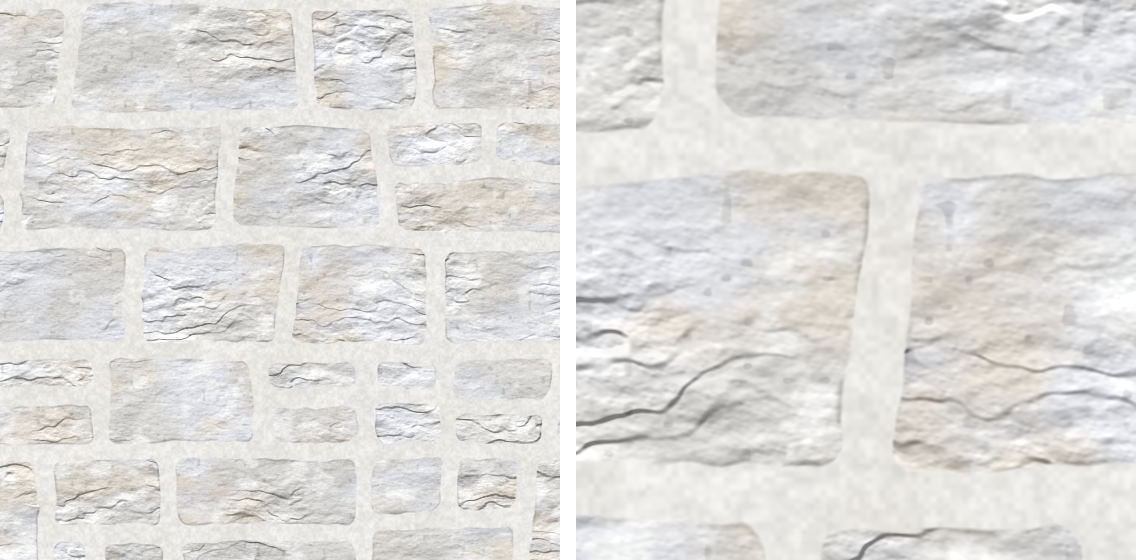
Left, the full canvas; right, a detail of the centre.
Give the GLSL for this texture, as a Shadertoy shader.

```glsl
// Pale, rough-hewn limestone blocks in uneven courses with wide sandy mortar joints.

const float COURSE_HEIGHT = 0.21;
const float BLOCK_WIDTH = 0.31;
const float CORNER_RADIUS = 0.016;

const vec3 STONE_GREY = vec3(0.835, 0.830, 0.820);
const vec3 STONE_BLUE = vec3(0.880, 0.887, 0.908);
const vec3 STONE_TAN = vec3(0.860, 0.828, 0.780);
const vec3 STONE_CHALK = vec3(0.935, 0.935, 0.930);
const vec3 MORTAR = vec3(0.918, 0.911, 0.895);

struct Block { float inset; vec2 id; };

float hash(vec2 p) {
    vec3 q = fract(vec3(p.xyx) * 0.1031);
    q += dot(q, q.yzx + 33.33);
    return fract((q.x + q.y) * q.z);
}

float noise(vec2 p) {
    vec2 i = floor(p), f = fract(p);
    f = f * f * (3.0 - 2.0 * f);
    float low = mix(hash(i), hash(i + vec2(1, 0)), f.x);
    float high = mix(hash(i + vec2(0, 1)), hash(i + vec2(1, 1)), f.x);
    return mix(low, high, f.y);
}

float fbm(vec2 p, int octaves) {
    float sum = 0.0, amplitude = 0.5;
    for (int i = 0; i < octaves; i++) {
        sum += amplitude * noise(p);
        p = mat2(0.96, 0.28, -0.28, 0.96) * p * 2.03 + 17.3;
        amplitude *= 0.5;
    }
    return sum;
}

// Jittered course and joint positions
float courseEdge(float row) {
    return (row - 0.2 + 0.28 * (hash(vec2(row, 71.0)) - 0.5)) * COURSE_HEIGHT;
}

float jointEdge(float column, float row, float y) {
    float jitter = 0.5 * (hash(vec2(column, row + 31.0)) - 0.5);
    float tilt = 0.22 * (hash(vec2(column + 9.0, row + 53.0)) - 0.5);
    float stagger = hash(vec2(row, 13.0));
    return (column + stagger + jitter) * BLOCK_WIDTH + tilt * (y - (row + 0.5) * COURSE_HEIGHT);
}

// Narrows an interval to the side of the cut that holds the position
float splitInterval(float position, float cut, inout float low, inout float high) {
    float side = step(cut, position);
    if (side > 0.5) low = cut;
    else high = cut;
    return side;
}

Block findBlock(vec2 p) {
    float row = floor(p.y / COURSE_HEIGHT);
    row += step(courseEdge(row + 1.0), p.y) - step(p.y, courseEdge(row));
    vec2 low = vec2(0.0, courseEdge(row)), high = vec2(0.0, courseEdge(row + 1.0));

    float column = floor(p.x / BLOCK_WIDTH - hash(vec2(row, 13.0)));
    column += step(jointEdge(column + 1.0, row, p.y), p.x) - step(p.x, jointEdge(column, row, p.y));
    low.x = jointEdge(column, row, p.y);
    high.x = jointEdge(column + 1.0, row, p.y);

    // Some blocks become two thin ones, of which some are halved again
    vec2 id = vec2(column, row) * 4.0;
    if (hash(id + 3.7) > 0.7) {
        float cutY = mix(low.y, high.y, mix(0.42, 0.58, hash(id + 5.1)));
        id.y += splitInterval(p.y, cutY, low.y, high.y);
        if (hash(id + 8.3) > 0.62) {
            float cutX = mix(low.x, high.x, mix(0.4, 0.6, hash(id + 2.9)));
            id.x += splitInterval(p.x, cutX, low.x, high.x);
        }
    }
    float halfJoint = mix(0.013, 0.019, hash(id + 6.4));
    vec2 margin = min(p - low, high - p) - halfJoint;
    return Block(CORNER_RADIUS - length(max(CORNER_RADIUS - margin, 0.0)), id);
}

// Layered ledges with sharp undersides over a grainy surface
float stoneHeight(vec2 p, float ruggedness) {
    float layer = fract(p.y * 27.0 + 4.5 * fbm(p * vec2(9.0, 15.0), 4));
    float ledge = smoothstep(0.0, 0.2, layer) * (1.0 - layer);
    return fbm(p * vec2(17.0, 30.0), 5) * (0.55 + 0.6 * ruggedness) + 0.24 * ruggedness * ledge;
}

vec3 stoneColor(vec2 p) {
    float ruggedness = smoothstep(0.36, 0.72, fbm(p * vec2(7.0, 11.0) + 40.0, 3) * 1.14);
    vec2 towardLight = vec2(-0.0008, 0.002);
    float shade = stoneHeight(p, ruggedness) - stoneHeight(p + towardLight, ruggedness);
    shade *= shade < 0.0 ? 2.7 : 2.0;

    vec3 color = mix(STONE_GREY, STONE_BLUE, smoothstep(0.35, 0.65, fbm(p * 8.0 + 11.0, 4)));
    color = mix(color, STONE_TAN, 0.8 * smoothstep(0.46, 0.68, fbm(p * vec2(8.0, 13.0) + 67.0, 4)));
    color = mix(color, STONE_CHALK, 0.75 * smoothstep(0.54, 0.68, fbm(p * 24.0 + 29.0, 4)));
    float pits = smoothstep(0.83, 0.96, noise(p * vec2(85.0, 115.0)));
    float grain = noise(p * 280.0) - 0.5;
    return color + clamp(shade, -0.36, 0.13) + 0.045 * grain - 0.09 * pits;
}

vec3 mortarColor(vec2 p) {
    float sand = 0.06 * (noise(p * 110.0) - 0.5) + 0.06 * (noise(p * 260.0) - 0.5);
    float stain = 0.05 * (fbm(p * 12.0, 3) - 0.44);
    return MORTAR + sand + stain * vec3(0.8, 1.0, 1.3);
}

void mainImage(out vec4 fragColor, in vec2 fragCoord) {
    vec2 p = fragCoord / iResolution.y;

    // Wavering, chipped block outlines
    vec2 sway = vec2(noise(p * 9.0), noise(p * 9.0 + 50.0)) - 0.5;
    vec2 chips = vec2(noise(p * 55.0), noise(p * 55.0 + 80.0)) - 0.5;
    Block block = findBlock(p + 0.013 * sway + 0.005 * chips);

    float softness = max(0.0016, 0.8 / iResolution.y);
    float coverage = smoothstep(-softness, softness, block.inset);
    vec3 stone = stoneColor(p + block.id * 3.17) + 0.03 * (hash(block.id + 1.3) - 0.5);
    float rim = 1.0 - smoothstep(0.0, 0.005, block.inset);
    stone -= 0.14 * rim * smoothstep(0.45, 0.8, noise(p * 28.0));

    fragColor = vec4(clamp(mix(mortarColor(p), stone, coverage), 0.0, 1.0), 1.0);
}
```
